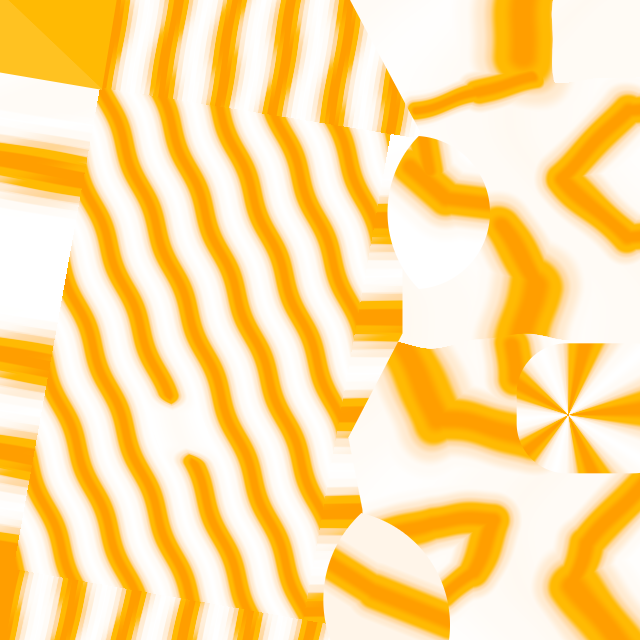
Write a WebGL 1 fragment shader that draws this background.

```glsl
precision highp float;
// Amber stripes that fold at zone borders beside curved cells, soft ribbons and a starburst.
uniform vec2 u_resolution;

#define GRID 768.0      // layout divisions across the canvas
#define WOBBLE 0.045    // waviness of the stripes
#define STEPS 12.0      // tone steps in the folded zones
#define SOFTNESS 2.8    // ribbon falloff relative to its half width
#define WHITE vec3(1.0, 0.985, 0.965)
#define CREAM vec3(1.0, 0.92, 0.82)
#define PEACH vec3(1.0, 0.85, 0.64)
#define AMBER vec3(1.0, 0.73, 0.01)
#define ORANGE vec3(1.0, 0.62, 0.0)

// Tone 0 is white, tone 1 is deep orange.
vec3 palette(float tone) {
  vec3 c = mix(vec3(1.0), WHITE, smoothstep(0.0, 0.25, tone));
  c = mix(c, CREAM, smoothstep(0.28, 0.48, tone));
  c = mix(c, PEACH, smoothstep(0.48, 0.58, tone));
  c = mix(c, AMBER, smoothstep(0.57, 0.68, tone));
  return mix(c, ORANGE, smoothstep(0.74, 0.92, tone));
}

// Antialiased coverage of a signed distance.
float cover(float d) {
  return clamp(0.5 - d * u_resolution.y / GRID, 0.0, 1.0);
}

float ramp(float a, float b, float x) {
  return clamp((x - a) / (b - a), 0.0, 1.0);
}

float ribbon(vec2 p, vec2 a, vec2 b, float halfWidth) {
  vec2 ab = b - a;
  float t = clamp(dot(p - a, ab) / dot(ab, ab), 0.0, 1.0);
  return 1.0 - length(p - a - ab * t) / (SOFTNESS * halfWidth);
}

// Lens where two discs overlap.
float lens(vec2 p, vec2 a, float ra, vec2 b, float rb) {
  return max(length(p - a) - ra, length(p - b) - rb);
}

float stepped(float phase) {
  float s = phase * STEPS;
  return (floor(s) + smoothstep(0.3, 0.7, fract(s))) / STEPS;
}

// Folded stripes: dark where the phase is an integer.
float stripeTone(vec2 p) {
  float phase = (p.x - 0.385 * (p.y - 110.0) - 125.0) / 65.5;
  float slanted = p.y - 0.17 * p.x;
  float keep = 1.0;
  if (p.y < 105.0 + 0.16 * (p.x - 120.0)) {
    phase = stepped((p.x + 0.165 * p.y - 142.0) / 70.0);
  } else if (p.y > 680.0 + 0.175 * p.x) {
    phase = max(stepped((p.x + 0.22 * p.y - 244.0) / 73.0 - 4.0), -5.0);
  } else if (p.x < 120.0 - 0.18 * (p.y - 105.0)) {
    phase = clamp(stepped(-1.0 - (slanted - 195.0) / 117.0), -5.0, -0.4);
    keep = ramp(0.45, 0.55, abs(phase + 2.0));
  } else if (p.x > 460.0 - 0.18 * (p.y - 210.0)) {
    phase = min(stepped(4.0 - (p.y - 269.0) / 116.5), 4.5);
  } else {
    // Pinch one stripe apart.
    float gap = 1.0 - smoothstep(18.0, 42.0, abs(p.y - 515.0));
    keep = 1.0 - 0.75 * gap * step(abs(phase + 1.0), 0.5);
  }
  phase += WOBBLE * sin(p.y * 0.055 + p.x * 0.02);
  return keep * (1.0 - 2.0 * abs(fract(phase + 0.5) - 0.5));
}

// Soft ribbons of the right side.
float ribbonTone(vec2 p) {
  p += 3.0 * sin(p.yx * 0.035) + 1.5 * sin(p.yx * 0.08 + 1.0);
  float tone = 0.2 + 0.12 * sin(p.x * 0.02 + 2.0 * sin(p.y * 0.012));
  float seam = p.y - 408.0 - 7.0 * sin((p.x - 478.0) / 36.0);
  // Upper column and its tail, hexagonal loop, hanging arc.
  float upper = ribbon(p, vec2(630, -40), vec2(630, 68), 34.0);
  upper = mix(upper, 0.3, cover(665.0 - p.x) * step(p.y, 95.0));
  upper = max(upper, ribbon(p, vec2(495, 130), vec2(570, 114), 10.0));
  upper = max(upper, ribbon(p, vec2(570, 114), vec2(640, 92), 13.0));
  float loopSide = ribbon(vec2(p.x, abs(p.y - 210.0)), vec2(676, 0), vec2(750, 76), 18.0);
  upper = max(upper, loopSide);
  upper = max(upper, ribbon(vec2(p.x, abs(p.y - 210.0)), vec2(750, 76), vec2(800, 76), 15.0));
  upper = max(upper, ribbon(p, vec2(602, 272), vec2(642, 340), 22.0));
  upper = max(upper, ribbon(p, vec2(642, 340), vec2(628, 415), 30.0));
  // Hook under the seam, lower arch, corner chevron.
  float lower = ribbon(p, vec2(488, 415), vec2(522, 500), 29.0);
  lower = max(lower, ribbon(p, vec2(522, 500), vec2(640, 528), 23.0));
  lower = max(lower, ribbon(p, vec2(618, 415), vec2(618, 455), 20.0));
  lower = max(lower, ribbon(p, vec2(460, 642), vec2(520, 625), 18.0));
  lower = max(lower, ribbon(p, vec2(520, 625), vec2(594, 625), 18.0));
  lower = max(lower, ribbon(p, vec2(594, 625), vec2(565, 690), 18.0));
  lower = max(lower, ribbon(p, vec2(565, 690), vec2(535, 712), 16.0));
  lower = max(lower, ribbon(p, vec2(790, 570), vec2(702, 652), 19.0));
  lower = max(lower, ribbon(p, vec2(702, 652), vec2(685, 697), 20.0));
  lower = max(lower, ribbon(p, vec2(685, 697), vec2(760, 790), 26.0));
  return max(tone, mix(lower, upper, cover(seam)));
}

void main() {
  vec2 p = gl_FragCoord.xy / u_resolution * GRID;
  p.y = GRID - p.y;

  // Stripes on the left, ribbons on the right of a winding border.
  float border = 420.0 + 88.0 * ramp(0.0, 165.0, p.y) - 25.0 * ramp(165.0, 245.0, p.y)
               - 65.0 * ramp(400.0, 525.0, p.y) + 17.0 * ramp(525.0, 612.0, p.y);
  vec3 color = mix(palette(ribbonTone(p)), palette(stripeTone(p)), cover((p.x - border) * 0.9));

  // Flat corner block split along its diagonal.
  float block = max(p.y - 0.17 * p.x - 87.0, p.x + 0.165 * p.y - 140.0);
  vec3 blockColor = mix(AMBER, vec3(1.0, 0.76, 0.13), cover((p.x - 10.0) * 0.95 - p.y));
  color = mix(color, blockColor, cover(block));

  // Leaf cell.
  float leaf = max(ribbon(p, vec2(492, 200), vec2(535, 238), 20.0),
                   ribbon(p, vec2(535, 238), vec2(600, 246), 18.0));
  leaf = max(leaf, ribbon(p, vec2(508, 165), vec2(515, 205), 16.0));
  color = mix(color, palette(leaf), cover(lens(p, vec2(596, 255), 131.0, vec2(496, 255), 92.0)));

  // Lower cell.
  float shell = max(ribbon(p, vec2(390, 672), vec2(450, 710), 18.0),
                    ribbon(p, vec2(450, 710), vec2(540, 746), 20.0));
  shell = max(shell, 0.36);
  color = mix(color, palette(shell), cover(lens(p, vec2(530, 720), 142.0, vec2(402, 750), 138.0)));

  // Starburst cell with five rays.
  vec2 q = p - vec2(682, 498);
  float turn = (atan(q.y, q.x) + 1.34) * 5.0 / 6.28319;
  float rays = 1.0 - 2.0 * abs(fract(turn + 0.5) - 0.5);
  vec2 corner = abs(p - vec2(720, 490)) - vec2(40, 18);
  float burst = length(max(corner, 0.0)) - 60.0;
  color = mix(color, palette(rays), cover(burst));

  gl_FragColor = vec4(color, 1.0);
}
```
